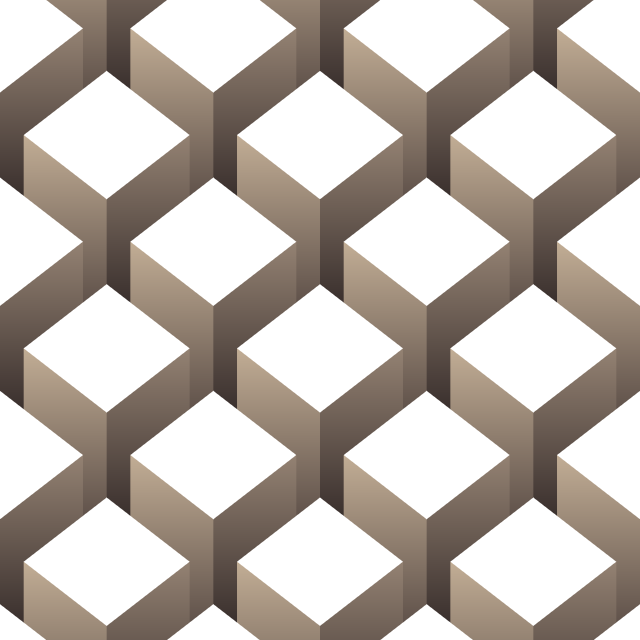
Write a WebGL 2 fragment shader that draws this pattern.

```glsl
#version 300 es
precision highp float;
// Staggered square pillars seen from above: white lids, shaded side walls.
// Rows are painted back to front, so each pillar hides the foot of those behind.
// Whole repeats on both axes make the field tile.

#define REPEATS 3.0
#define LID_HALF vec2(0.389, 0.301)
#define ROW_START 0.367
#define ROW_STEP 0.5
#define SHADE_DEPTH 0.78
#define LID_COLOR vec3(1.0)
#define LEFT_TOP vec3(0.76, 0.68, 0.585)
#define LEFT_FOOT vec3(0.38, 0.325, 0.295)
#define RIGHT_TOP vec3(0.58, 0.51, 0.45)
#define RIGHT_FOOT vec3(0.23, 0.19, 0.18)

uniform vec2 u_resolution;
out vec4 fragColor;

// Coverage of the inside (negative side) of a distance, one pixel soft.
float inside(float dist, float pixel) {
    return clamp(0.5 - dist / pixel, 0.0, 1.0);
}

// Wall colour: two faces meeting at the centre line, darkening downward.
vec3 wallColor(vec2 q, float pixel) {
    float depth = clamp(-q.y / SHADE_DEPTH, 0.0, 1.0);
    vec3 left = mix(LEFT_TOP, LEFT_FOOT, depth);
    vec3 right = mix(RIGHT_TOP, RIGHT_FOOT, depth);
    return mix(right, left, inside(q.x, pixel));
}

// Paints one pillar, with q measured from its lid centre, over what lies behind.
vec3 paintPillar(vec3 behind, vec2 q, float pixel) {
    float toDistance = LID_HALF.x * LID_HALF.y / length(LID_HALF);
    float across = abs(q.x) / LID_HALF.x - 1.0;
    float backEdge = (across + q.y / LID_HALF.y) * toDistance;
    float frontEdge = (across - q.y / LID_HALF.y) * toDistance;
    float outline = max(abs(q.x) - LID_HALF.x, backEdge);

    vec3 pillar = mix(wallColor(q, pixel), LID_COLOR, inside(frontEdge, pixel));
    return mix(behind, pillar, inside(outline, pixel));
}

void main() {
    vec2 p = gl_FragCoord.xy / u_resolution * REPEATS;
    float pixel = REPEATS / min(u_resolution.x, u_resolution.y);
    float nearestRow = floor((p.y - ROW_START) / ROW_STEP);

    // Three rows can reach a point; each is shifted half a repeat from the next.
    vec3 color = RIGHT_FOOT;
    for (int i = 2; i >= 0; i--) {
        float row = nearestRow + float(i);
        vec2 q = vec2(fract(p.x - 0.5 * row) - 0.5, p.y - ROW_START - ROW_STEP * row);
        color = paintPillar(color, q, pixel);
    }
    fragColor = vec4(color, 1.0);
}
```
